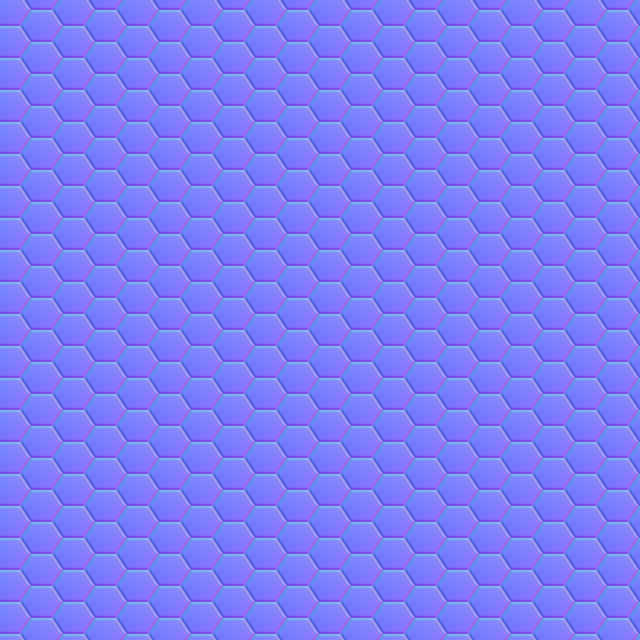
Write a WebGL 1 fragment shader that draws this texture map.

```glsl
precision highp float;

uniform vec2 u_resolution;

const vec2 SLANT = vec2(0.83205, 0.5547); // normal of the slanted hexagon sides

// Offset from the nearest centre of a lattice with period 2 by 1
vec2 latticeOffset(vec2 p, vec2 centre) {
  return mod(p - centre + vec2(1.0, 0.5), vec2(2.0, 1.0)) - vec2(1.0, 0.5);
}

// Distances to the flat side (x) and the slanted side (y), positive inside
vec2 sideDistances(vec2 p) {
  vec2 a = abs(p);
  return vec2(0.5 - a.y, 0.5547 - dot(a, SLANT));
}

vec3 hexNormal(vec2 p) {
  // Two interleaved lattices form the staggered columns
  vec2 cell = latticeOffset(p, vec2(0.3, 0.69));
  vec2 other = latticeOffset(p, vec2(1.3, 0.19));
  vec2 sides = sideDistances(cell);
  vec2 otherSides = sideDistances(other);
  if (min(otherSides.x, otherSides.y) > min(sides.x, sides.y)) {
    cell = other;
    sides = otherSides;
  }

  // Rounded bevel along the rim, on top of a shallow dome
  vec2 outward = sign(cell) * (sides.x < sides.y ? vec2(0.0, 1.0) : SLANT);
  float t = clamp(min(sides.x, sides.y) / 0.066, 0.0, 1.0);
  float bevel = 3.1 * t * (1.0 - t);
  return normalize(vec3(outward * bevel + 0.19 * cell, 1.0));
}

void main() {
  // Average a 5 by 5 grid of samples to soften the grooves and smooth the edges
  vec2 uv = gl_FragCoord.xy / u_resolution;
  vec2 spread = max(vec2(0.003), 1.0 / u_resolution);
  vec3 normal = vec3(0.0);
  for (int j = 0; j < 5; j++) {
    for (int i = 0; i < 5; i++) {
      vec2 jitter = (vec2(float(i), float(j)) - 2.0) / 5.0;
      normal += hexNormal((uv + jitter * spread) * 20.0) / 25.0;
    }
  }
  gl_FragColor = vec4(normal * 0.5 + 0.495, 1.0);
}
```
